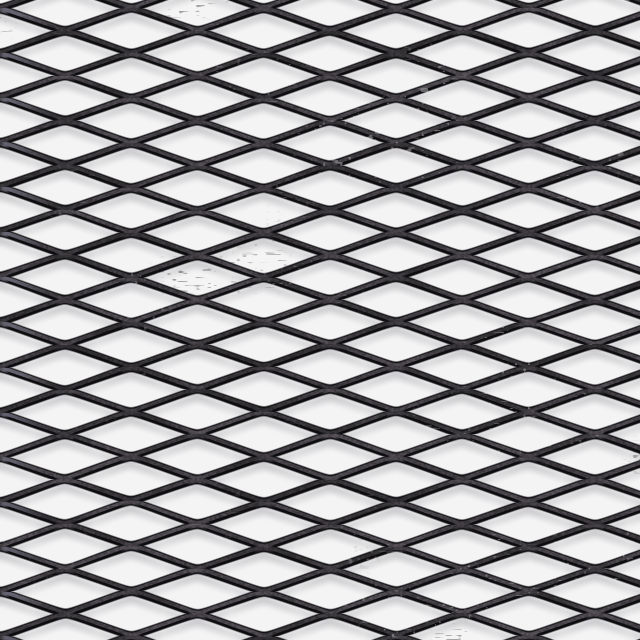
Give the GLSL for this pattern, as a Shadertoy shader.

```glsl
const vec2 PITCH = vec2(0.2068, 0.0701);      // spacing of the bonds
const vec2 BOND_ORIGIN = vec2(0.5156, 0.6018); // centre of one bond
const float HALF_GAUGE = 0.0064;   // half the strand thickness
const float GAUGE_SPREAD = 0.16;   // uneven thickness along a strand
const float BOND_REACH = 0.93;     // 1.0 makes strands fully overlap at bonds
const float CORNER = 0.982;        // 1.0 makes sharp bends
const float EDGE_BLUR = 0.0017;
const float WOBBLE = 0.0024;
const vec2 SHADOW_OFFSET = vec2(0.001, 0.0125);
const float SHADOW_BLUR = 0.0085;
const float SHADOW_STRENGTH = 0.85;
const float GLARE_WIDTH = 0.085;   // glossy zone at the left border
const vec3 PAPER = vec3(0.957, 0.955, 0.958);
const vec3 SHADOW = vec3(0.775, 0.770, 0.780);
const vec3 BLACK = vec3(0.050, 0.048, 0.058);
const vec3 STEEL = vec3(0.245, 0.232, 0.250);
const vec3 GLARE = vec3(0.43, 0.43, 0.49);
const vec3 GLINT = vec3(0.62, 0.61, 0.62);
const float TAU = 6.2831853;

float hash(vec2 p) {
    vec3 q = fract(p.xyx * vec3(0.1031, 0.1030, 0.0973));
    q += dot(q, q.yzx + 33.33);
    return fract((q.x + q.y) * q.z);
}

float noise(vec2 p) {
    vec2 cell = floor(p), f = fract(p);
    f = f * f * (3.0 - 2.0 * f);
    return mix(mix(hash(cell), hash(cell + vec2(1, 0)), f.x),
               mix(hash(cell + vec2(0, 1)), hash(cell + vec2(1, 1)), f.x), f.y);
}

// Triangle wave with rounded peaks, one period per unit
float bentWave(float x) {
    return asin(CORNER * cos(TAU * x)) / asin(CORNER);
}

// x: height above the nearest strand of one family, y: its row number
vec2 strand(vec2 p, float side) {
    vec2 q = (p - BOND_ORIGIN) / PITCH;
    float y = q.y - side * 0.25 * (1.0 - BOND_REACH * bentWave(q.x));
    float row = round(y);
    return vec2((y - row) * PITCH.y, row);
}

float shadowMask(vec2 p) {
    float d = min(abs(strand(p, 1.0).x), abs(strand(p, -1.0).x)) - HALF_GAUGE;
    return 1.0 - smoothstep(-SHADOW_BLUR, SHADOW_BLUR, d);
}

vec3 backdrop(vec2 p, float bend) {
    float shade = shadowMask(p + SHADOW_OFFSET) * mix(0.55, 1.0, abs(bend));
    vec3 color = mix(PAPER, SHADOW, shade * SHADOW_STRENGTH);
    // Sparse scuffs
    float scuff = smoothstep(0.72, 0.95, noise(p * vec2(110.0, 330.0)))
                * smoothstep(0.82, 0.95, noise(p * 7.0 + 3.0));
    return color * (1.0 - 0.35 * scuff);
}

vec3 strandColor(vec2 p, float v, float side, float row, float bend) {
    float across = (p.x - BOND_ORIGIN.x) / PITCH.x;
    float tone = 0.75 + 0.5 * noise(vec2(across * 3.0, row * 5.0 + side * 2.0));
    float grain = 0.8 + 0.4 * noise(p * vec2(300.0, 420.0));

    // Lit upper face over a black underside, flatter at the bonds
    float face = smoothstep(-0.4, -0.05, v) * (1.0 - smoothstep(0.5, 0.9, v));
    float bond = smoothstep(0.72, 0.96, abs(bend));
    face = mix(face, 1.0 - smoothstep(0.35, 0.85, abs(v)), bond);
    vec3 color = mix(BLACK, STEEL * tone * grain, face);

    // Gloss on the falling strands near the left border
    float falling = smoothstep(0.0, 0.3, -side * sin(TAU * across));
    float gloss = falling * (1.0 - smoothstep(0.0, GLARE_WIDTH, p.x));
    color = mix(color, GLARE, gloss * face * 0.8);

    // Chipped paint, more common to the right
    float chip = smoothstep(0.80, 0.96, noise(p * vec2(150.0, 260.0) + 17.0))
               * smoothstep(0.35, 0.8, noise(p * 9.0) * (0.6 + 0.6 * p.x));
    return mix(color, GLINT, chip * 0.6);
}

void mainImage(out vec4 fragColor, in vec2 fragCoord) {
    vec2 p = fragCoord / iResolution.xy;
    float blur = max(EDGE_BLUR, 0.8 / iResolution.y);
    vec2 warped = p + WOBBLE * (vec2(noise(p * 4.0), noise(p * 5.0 + 9.0)) - 0.5);
    float across = (warped.x - BOND_ORIGIN.x) / PITCH.x;
    float bend = bentWave(across);

    // The nearer of the two mirrored strand families
    vec2 upper = strand(warped, 1.0), lower = strand(warped, -1.0);
    bool isUpper = abs(upper.x) < abs(lower.x);
    vec2 nearest = isUpper ? upper : lower;
    float side = isUpper ? 1.0 : -1.0;

    float uneven = noise(vec2(across * 2.0, nearest.y * 7.0 + side * 3.0)) - 0.5;
    float gauge = HALF_GAUGE * (1.0 + GAUGE_SPREAD * uneven);
    float cover = 1.0 - smoothstep(-blur, blur, abs(nearest.x) - gauge);

    vec3 metal = strandColor(warped, nearest.x / gauge, side, nearest.y, bend);
    fragColor = vec4(mix(backdrop(warped, bend), metal, cover), 1.0);
}
```
